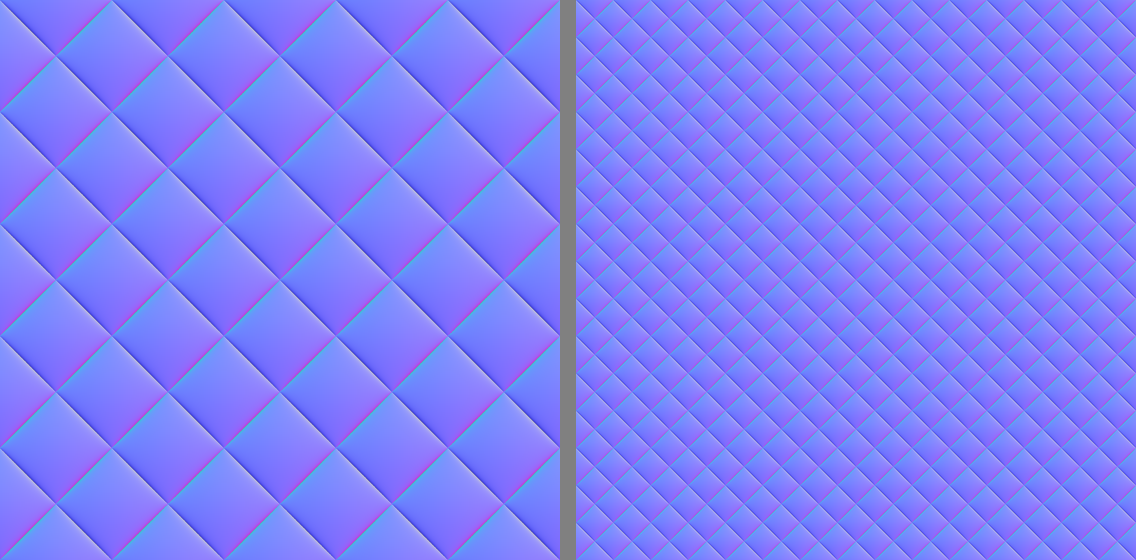
Left: one tile. Right: repeated 3 by 3.
Give the GLSL for this texture map, as a Shadertoy shader.

```glsl
// Tangent-space normal map of quilted diamond cushions with sharp diagonal seams.

const float REPEATS     = 5.0;   // diamonds across and down
const float DOME_SLOPE  = 0.075; // broad swell of each cushion
const float SEAM_SLOPE  = 0.039; // steepening towards the seams
const float SEAM_SOFT   = 0.016; // limits the slope inside a seam
const float CORNER_FADE = 0.38;  // flattening of seams near the corners
const int   SAMPLES     = 4;     // antialiasing grid per axis

const float PI = 3.14159265;

// Outward tilt across a cushion; t runs from 0 to 1 between opposite seams.
vec2 cushionTilt(vec2 t) {
    vec2 c = cos(PI * t);
    vec2 s = sin(PI * t);
    vec2 tilt = -c * (DOME_SLOPE + SEAM_SLOPE / (s + SEAM_SOFT));
    vec2 fade = pow(max(s.yx, 0.0), vec2(CORNER_FADE));
    return tilt * fade;
}

// Unit normal at uv, with the diagonal cell axes turned back to x and y.
vec3 quiltNormal(vec2 uv) {
    vec2 p = uv * REPEATS;
    vec2 tilt = cushionTilt(fract(vec2(p.x + p.y, p.x - p.y)));
    vec2 slope = vec2(tilt.x + tilt.y, tilt.x - tilt.y) * inversesqrt(2.0);
    return normalize(vec3(slope, 1.0));
}

void mainImage(out vec4 fragColor, in vec2 fragCoord) {
    // Average the encoded normals over the pixel to smooth the seams.
    vec3 color = vec3(0.0);
    for (int j = 0; j < SAMPLES; j++) {
        for (int i = 0; i < SAMPLES; i++) {
            vec2 offset = (vec2(i, j) + 0.5) / float(SAMPLES) - 0.5;
            vec2 uv = (fragCoord + offset) / iResolution.xy;
            color += 0.5 + 0.5 * quiltNormal(uv);
        }
    }
    fragColor = vec4(color / float(SAMPLES * SAMPLES), 1.0);
}
```
